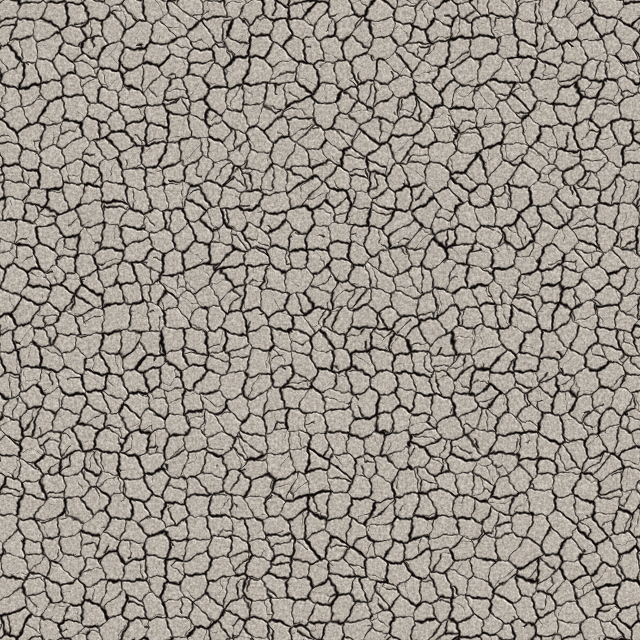
A Shadertoy shader for this texture:

```glsl
#define PLATE_SCALE 31.0
#define SPLIT_SCALE 21.0
#define GRAIN_SCALE 150.0
#define JITTER 0.74
#define CRACK_WIDTH vec2(0.0004, 0.0021)
#define SPLIT_WIDTH vec2(-0.0027, 0.0013)
#define CRACK_SOFTNESS 0.0019
#define LIGHT_OFFSET vec2(0.0016, 0.0020)
#define RIM_STRENGTH 0.15
#define CLAY_SHADE vec3(0.610, 0.577, 0.537)
#define CLAY_LIGHT vec3(0.825, 0.797, 0.757)
#define CRACK_COLOR vec3(0.048, 0.032, 0.028)

float hash(vec2 p) {
    vec3 q = fract(p.xyx * 0.1031);
    q += dot(q, q.yzx + 33.33);
    return fract((q.x + q.y) * q.z);
}

vec2 hash2(vec2 p) {
    return vec2(hash(p + 11.3), hash(p + 47.7));
}

vec2 seed(vec2 cell) {
    return 0.5 + JITTER * (hash2(cell) - 0.5);
}

// Bends straight borders into wandering, ragged ones
vec2 warp(vec2 p) {
    p += 0.0045 * sin(p.yx * vec2(41.0, 37.0) + p * 13.0 + vec2(0.3, 2.1));
    p += 0.0014 * sin(p.yx * vec2(173.0, 191.0) + p * 67.0);
    p += 0.0007 * sin(p.yx * vec2(467.0, 431.0) - p * 149.0);
    p += 0.0003 * sin(p.yx * vec2(883.0, 947.0) + p * 311.0);
    return p;
}

// Distance to the crack wall (x) and cell id (yz); each border has its own width
vec3 cells(vec2 p, float scale, vec2 widths) {
    vec2 base = floor(p * scale), local = fract(p * scale);
    vec2 nearCell = vec2(0.0), nearest = vec2(0.0);
    float best = 9.0;
    for (int y = -1; y <= 1; y++)
    for (int x = -1; x <= 1; x++) {
        vec2 cell = vec2(x, y);
        vec2 toSeed = cell + seed(base + cell) - local;
        float d = dot(toSeed, toSeed);
        if (d < best) { best = d; nearest = toSeed; nearCell = cell; }
    }
    vec2 id = base + nearCell;
    float gap = 1.0;
    for (int y = -2; y <= 2; y++)
    for (int x = -2; x <= 2; x++) {
        if (x == 0 && y == 0) continue;
        vec2 cell = nearCell + vec2(x, y);
        vec2 toSeed = cell + seed(base + cell) - local;
        float border = dot(0.5 * (nearest + toSeed), normalize(toSeed - nearest));
        float width = mix(widths.x, widths.y, hash(id + base + cell + 5.5));
        gap = min(gap, border / scale - width);
    }
    return vec3(gap, id);
}

// Main cracks, then splits that stop at the main ones; x is darkness, yz the plate id
vec3 cracks(vec2 p) {
    vec2 q = warp(p);
    vec3 plate = cells(q, PLATE_SCALE, CRACK_WIDTH);
    vec2 shifted = q + 7.0 * hash2(plate.yz);
    float split = cells(shifted, SPLIT_SCALE, SPLIT_WIDTH).x;
    float swell = 0.0003 * sin(q.x * 113.0 + 2.0 * sin(q.y * 127.0))
                + 0.0003 * sin(q.y * 389.0 + 2.0 * sin(q.x * 353.0));
    float gap = min(plate.x, split) + swell;
    float depth = 1.0 - smoothstep(-CRACK_SOFTNESS, CRACK_SOFTNESS * 1.1, gap);
    return vec3(depth, plate.yz);
}

// Distance to the nearest scattered point
float cellular(vec2 p) {
    vec2 base = floor(p), local = fract(p);
    float best = 4.0;
    for (int y = -1; y <= 1; y++)
    for (int x = -1; x <= 1; x++) {
        vec2 cell = vec2(x, y);
        vec2 toSeed = cell + hash2(base + cell) - local;
        best = min(best, dot(toSeed, toSeed));
    }
    return sqrt(best);
}

void mainImage(out vec4 fragColor, in vec2 fragCoord) {
    vec2 p = fragCoord / iResolution.y;
    vec3 crack = cracks(p);

    // Dusty clay: pits and crumbs of two sizes, and a faint tone for each plate
    float grain = 0.50 * (cellular(p * GRAIN_SCALE) - cellular(p.yx * GRAIN_SCALE * 1.3 + 9.0))
                + 0.55 * (cellular(p.yx * GRAIN_SCALE * 2.1 + 31.0)
                        - cellular(p * GRAIN_SCALE * 1.8 + 53.0));
    float tone = 0.53 + grain + 0.06 * (hash(crack.yz + 3.1) - 0.5);
    vec3 color = mix(CLAY_SHADE, CLAY_LIGHT, clamp(tone, 0.0, 1.1));

    // Plate rims facing the light are pale
    float relief = cracks(p + LIGHT_OFFSET).x - crack.x;
    color += RIM_STRENGTH * max(relief, 0.0);

    color = mix(color, CRACK_COLOR, crack.x);
    fragColor = vec4(color, 1.0);
}
```
